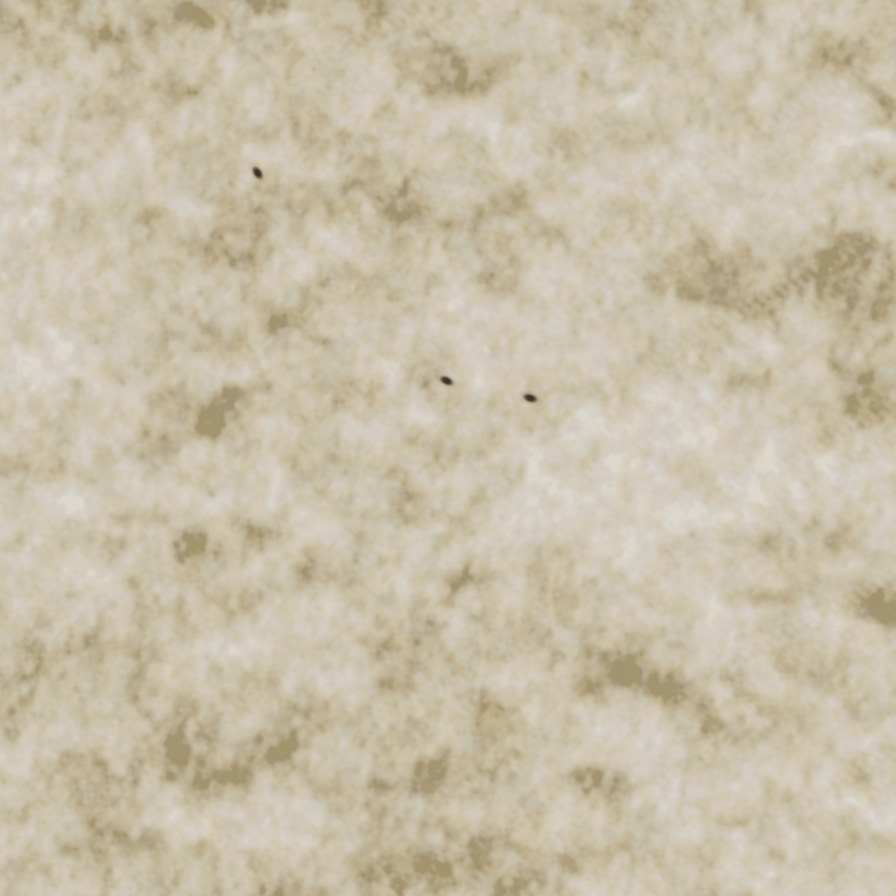
Give the GLSL for this texture, as a WebGL 2 fragment shader.

```glsl
#version 300 es
precision highp float;
// Weathered cream stone with faint horizontal bands of tan stains, fine grain and a few dark pits.

#define BROAD_AMOUNT 0.28
#define BAND_AMOUNT 0.42
#define BLOTCH_AMOUNT 0.58
#define MOTTLE_AMOUNT 0.42
#define GRAIN_AMOUNT 0.40
#define DUST_AMOUNT 0.20
#define TINT_AMOUNT 0.008
#define WISP_COUNT 7
#define WISP_OPACITY 0.40
#define PIT_COUNT 3
#define PIT_SIZE 0.0085

uniform vec2 u_resolution;
out vec4 fragColor;

float hash(vec2 p) {
    return fract(sin(dot(p, vec2(127.1, 311.7))) * 43758.5453);
}

vec2 hash2(float n) {
    return vec2(hash(vec2(n, 3.7)), hash(vec2(n, 9.2)));
}

// Value noise scaled to zero mean and about unit deviation
float noise(vec2 p) {
    vec2 cell = floor(p);
    vec2 f = fract(p);
    f = f * f * (3.0 - 2.0 * f);
    float low = mix(hash(cell), hash(cell + vec2(1.0, 0.0)), f.x);
    float high = mix(hash(cell + vec2(0.0, 1.0)), hash(cell + vec2(1.0, 1.0)), f.x);
    return (mix(low, high, f.y) - 0.5) / 0.2145;
}

vec2 rotate(vec2 p, float angle) {
    float c = cos(angle), s = sin(angle);
    return vec2(c * p.x - s * p.y, s * p.x + c * p.y);
}

// Stain depth: negative is pale, positive is dark
float stainDepth(vec2 p) {
    vec2 warp = vec2(noise(p * 23.0 + 5.0), noise(p * 23.0 + 41.0));
    vec2 q = p + 0.006 * warp;
    float broad = noise(rotate(p, 0.4) * vec2(3.5, 4.5) + 17.0);
    float band = noise(q * vec2(4.0, 13.0) + 31.0);
    float blotch = noise(rotate(q, 0.12) * vec2(17.0, 25.0) + 53.0);
    float mottle = noise(rotate(q, -0.3) * vec2(42.0, 44.0) + 71.0);
    float grain = noise(rotate(p, 0.2) * vec2(105.0, 78.0) + 97.0);
    float dust = noise(rotate(p, 0.7) * 190.0 + 113.0);
    return BROAD_AMOUNT * broad + BAND_AMOUNT * band
         + BLOTCH_AMOUNT * blotch * (1.0 + 0.2 * band)
         + MOTTLE_AMOUNT * mottle + GRAIN_AMOUNT * grain + DUST_AMOUNT * dust;
}

vec3 stoneColour(float depth) {
    vec3 colour = vec3(0.865, 0.845, 0.805);
    colour = mix(colour, vec3(0.83, 0.80, 0.75), smoothstep(-2.6, -1.2, depth));
    colour = mix(colour, vec3(0.81, 0.77, 0.69), clamp((depth + 1.2) / 0.95, 0.0, 1.0));
    colour = mix(colour, vec3(0.78, 0.75, 0.65), clamp((depth + 0.25) / 0.72, 0.0, 1.0));
    colour = mix(colour, vec3(0.76, 0.71, 0.60), clamp((depth - 0.47) / 0.63, 0.0, 1.0));
    colour = mix(colour, vec3(0.72, 0.67, 0.55), clamp((depth - 1.1) / 0.65, 0.0, 1.0));
    return mix(colour, vec3(0.64, 0.58, 0.44), clamp((depth - 1.75) / 0.8, 0.0, 1.0));
}

// Thin pale upright streaks
float wispMask(vec2 p) {
    float mask = 0.0;
    for (int i = 0; i < WISP_COUNT; i++) {
        float id = float(i);
        vec2 d = p - mix(vec2(0.4, 0.2), vec2(0.9, 0.6), hash2(id + 20.0));
        d.x += 0.004 * sin(d.y * 60.0 + id * 2.0);
        float across = 1.0 - smoothstep(0.001, 0.006, abs(d.x));
        float along = 1.0 - smoothstep(0.02, 0.06, abs(d.y));
        mask = max(mask, across * along);
    }
    return mask;
}

// Small dark pits: x is the core, y the soft brown rim
vec2 pitMask(vec2 p) {
    vec2 mask = vec2(0.0);
    for (int i = 0; i < PIT_COUNT; i++) {
        float id = float(i);
        vec2 centre = mix(vec2(0.2, 0.3), vec2(0.6, 0.85), hash2(id + 4.0));
        vec2 d = rotate(p - centre, 1.2 * hash(vec2(id, 6.0)) - 0.2);
        float r = length(d * vec2(1.0, 1.7)) / PIT_SIZE;
        mask = max(mask, 1.0 - smoothstep(vec2(0.3, 0.5), vec2(1.2, 2.0), vec2(r)));
    }
    return mask;
}

void main() {
    vec2 p = gl_FragCoord.xy / u_resolution.y;
    vec3 colour = stoneColour(stainDepth(p));

    // Faint warm and cool drift
    float tint = noise(p * 60.0 + 151.0);
    colour += TINT_AMOUNT * tint * vec3(0.3, -0.1, -1.0);

    colour = mix(colour, vec3(0.85, 0.81, 0.71), WISP_OPACITY * wispMask(p));
    vec2 pit = pitMask(p);
    colour = mix(colour, vec3(0.60, 0.53, 0.38), 0.4 * pit.y);
    colour = mix(colour, vec3(0.19, 0.16, 0.11), 0.92 * pit.x);
    fragColor = vec4(colour, 1.0);
}
```
